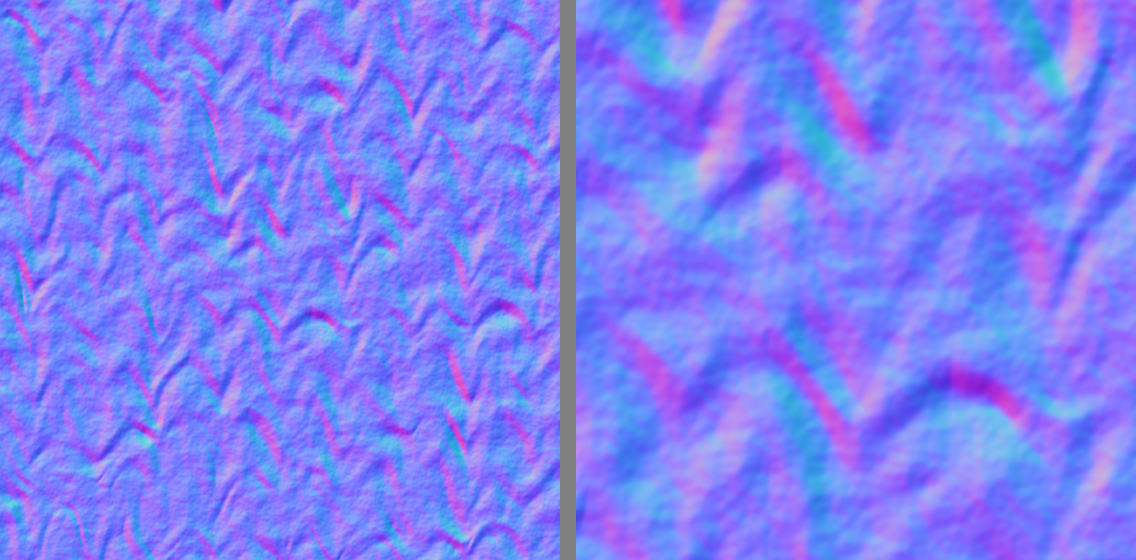
Left: the whole. Right: its middle third, enlarged.
Write a three.js fragment shader that draws this texture map.

```glsl
// Tangent-space normal map of a worn, felted stockinette knit.
// A height field of V-shaped stitches, creases along the yarn, lumps and
// fine grain is differentiated; green points down the canvas.
varying vec2 vUv;

vec2 hash22(vec2 p) {
  vec3 a = fract(vec3(p.xyx) * vec3(0.1031, 0.1030, 0.0973));
  a += dot(a, a.yzx + 33.33);
  return fract((a.xx + a.yz) * a.zy);
}

float cornerSlope(vec2 cell, vec2 offset) {
  return dot(hash22(cell) * 2.0 - 1.0, offset);
}

// Gradient noise with a quintic fade, roughly -0.7 to 0.7
float noise(vec2 p) {
  vec2 i = floor(p), f = p - i;
  vec2 w = f * f * f * (f * (f * 6.0 - 15.0) + 10.0);
  vec2 x = vec2(1.0, 0.0), y = vec2(0.0, 1.0);
  float low = mix(cornerSlope(i, f), cornerSlope(i + x, f - x), w.x);
  float high = mix(cornerSlope(i + y, f - y), cornerSlope(i + 1.0, f - 1.0), w.x);
  return 1.2 * mix(low, high, w.y);
}

float knitHeight(vec2 p) {
  // Nine leaning, wobbling columns of ten stitches
  vec2 q = p * vec2(9.0, 10.0) + vec2(-0.12 * p.y, 0.0);
  q += vec2(0.22, 0.55) * vec2(noise(q * 0.8 + 40.0), noise(q * 0.7 + 71.0));

  // Each V bends steeply towards its tip in the column centre
  float side = fract(q.x) - 0.5;
  float reach = sqrt(side * side + 0.004);
  float along = q.y - 2.6 * reach + 2.0 * reach * reach;
  float leftLeg = 0.75 - 0.25 * sin(6.2832 * side);

  // Yarn: gentle lower face, steep upper edge, uneven wear
  float t = fract(along);
  float yarn = smoothstep(0.0, 0.66, t) * (1.0 - smoothstep(0.66, 1.0, t));
  float wear = clamp(0.6 + 1.3 * noise(q * 1.3 + 15.0), 0.1, 1.3);
  float h = 0.0105 * yarn * wear * leftLeg;

  // Narrow creases and softer folds that follow the legs
  float crease = noise(vec2(q.x * 1.6, along * 1.25) + 23.0);
  float creaseMask = smoothstep(-0.1, 0.4, noise(q * 1.5 + 90.0));
  h += 0.0058 * exp(-28.0 * crease * crease) * creaseMask * leftLeg;
  h += 0.0050 * noise(vec2(q.x * 2.2, along * 2.0) + 57.0);

  // Shallow column relief and upright fibres
  h += 0.0011 * cos(6.2832 * side);
  h += 0.0022 * noise(vec2(q.x * 4.5, q.y * 1.1) + 33.0);

  // Felted lumps and fine grain
  h += 0.0060 * noise(p * 17.0 + 5.0);
  h += 0.0024 * noise(p * 38.0 + 11.0);
  h += 0.0012 * noise(p * 82.0 + 17.0);
  h += 0.0005 * noise(p * 150.0 + 29.0);
  return h;
}

void main() {
  // Central differences give the surface slope
  vec2 e = vec2(0.0014, 0.0);
  vec2 slope = vec2(knitHeight(vUv + e.xy) - knitHeight(vUv - e.xy),
                    knitHeight(vUv + e.yx) - knitHeight(vUv - e.yx)) / (2.0 * e.x);
  vec3 normal = normalize(vec3(-slope.x, slope.y, 1.0));
  gl_FragColor = vec4(normal * 0.5 + 0.5, 1.0);
}
```
